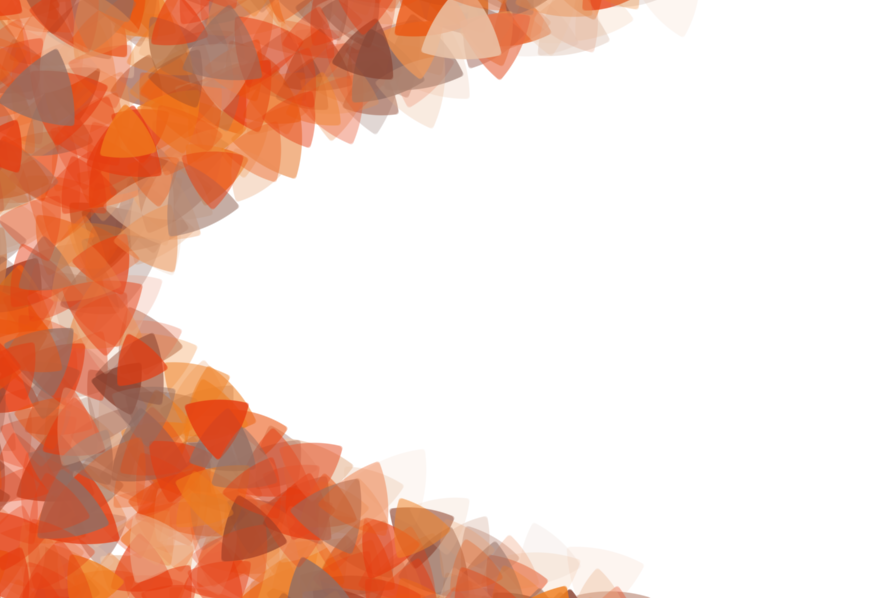
Reproduce this background procedurally as a Shadertoy shader.

```glsl
// Translucent autumn-coloured triangles heaped in a C shape around a white opening.

const int   LAYERS       = 10;
const float CELL         = 0.12;   // spacing of the scatter grid, in canvas heights
const float SIZE_MIN     = 0.032;  // centre-to-side distance of a triangle
const float SIZE_MAX     = 0.049;
const float BULGE        = 4.0;    // larger values straighten the sides
const float CORNER       = 0.006;  // softness of the corners
const float NOTCH_Y      = 0.49;   // height where the heap is narrowest
const float NOTCH_X      = 0.24;
const float ARM_LENGTH   = 0.76;   // extra width at the top and bottom
const float INSET        = 0.055;  // keeps solid triangles within the outline
const float HALO_NOTCH   = 0.05;   // reach of the pale strays
const float HALO_ARM     = 0.27;

const vec3 PAPER = vec3(1.0);
const int COLORS = 7;
const vec3 PALETTE[COLORS] = vec3[COLORS](
    vec3(0.90, 0.23, 0.06),   // red
    vec3(0.92, 0.33, 0.06),   // red orange
    vec3(0.94, 0.49, 0.11),   // orange
    vec3(0.92, 0.55, 0.29),   // apricot
    vec3(0.53, 0.25, 0.18),   // brown
    vec3(0.57, 0.43, 0.39),   // taupe
    vec3(0.92, 0.77, 0.66));  // beige

vec4 hash4(vec3 v)
{
    vec4 p = fract(v.xyzx * vec4(0.1031, 0.1030, 0.0973, 0.1099));
    p += dot(p, p.wzxy + 33.33);
    return fract((p.xxyz + p.yzzw) * p.zywx);
}

float smoothMax(float a, float b, float k)
{
    float h = max(k - abs(a - b), 0.0) / k;
    return max(a, b) + h * h * k * 0.25;
}

// 0 at the notch, 1 at the top and bottom of the canvas
float armAmount(float y)
{
    return min(abs(y - NOTCH_Y) / 0.5, 1.1);
}

// Right-hand outline of the heap
float outlineX(float y)
{
    float curve = y > NOTCH_Y ? 1.7 : 1.4;
    return NOTCH_X + ARM_LENGTH * pow(armAmount(y), curve);
}

// Triangle with bowed sides: the overlap of three large discs
float bowedTriangle(vec2 q, float size, float angle)
{
    float d = -1.0;
    for (int k = 0; k < 3; k++) {
        float a = angle + float(k) * 2.0943951;
        vec2 side = vec2(cos(a), sin(a));
        float disc = length(q + side * size * BULGE) - size * (BULGE + 1.0);
        d = smoothMax(d, disc, CORNER);
    }
    return d;
}

// Lays one triangle of the scatter over the colour below it
vec3 layTriangle(vec3 below, vec2 p, vec2 cell, vec2 shift, float layer)
{
    vec4 place = hash4(vec3(cell, layer * 7.0 + 3.0));
    vec2 center = (cell + place.xy) * CELL - shift;
    float size = mix(SIZE_MIN, SIZE_MAX, place.z);
    vec2 q = p - center;
    if (dot(q, q) > size * size * 3.6) return below;

    // Solid inside the outline, sparse and pale beyond it
    float depth = outlineX(center.y) - center.x;
    float halo = mix(HALO_NOTCH, HALO_ARM, armAmount(center.y));
    float solid = smoothstep(INSET - 0.06, INSET + 0.01, depth);
    float stray = smoothstep(-halo, INSET, depth);
    vec4 look = hash4(vec3(cell.yx + 19.0, layer * 5.0 + 41.0));
    if (look.x > mix(stray * 0.45, 1.0, solid)) return below;

    // Upper layers are more vivid; the rim is more muted
    float order = layer / float(LAYERS - 1);
    float rim = 1.0 - smoothstep(0.06, 0.22, depth);
    float pick = pow(look.y, mix(0.9, 1.9, order) - 0.35 * rim);
    int tone = min(int(pick * float(COLORS)), COLORS - 1);
    vec3 color = mix(PALETTE[COLORS - 1], PALETTE[tone], mix(0.3, 1.0, solid));

    float opacity = mix(0.28, 0.85, look.z * look.z);
    opacity *= mix(0.2 + 0.3 * stray, 1.0, solid);
    float px = 1.0 / iResolution.y;
    float d = bowedTriangle(q, size, place.w * 6.2831853);
    return mix(below, color, opacity * smoothstep(px, -px, d));
}

void mainImage(out vec4 fragColor, in vec2 fragCoord)
{
    vec2 p = fragCoord / iResolution.y;
    vec3 color = PAPER;

    // Stacked jittered grids, each checked over its neighbouring cells
    for (int i = 0; i < LAYERS; i++) {
        float layer = float(i);
        vec2 shift = hash4(vec3(layer, 11.0, 5.0)).xy * CELL;
        vec2 home = floor((p + shift) / CELL);
        for (int x = -1; x <= 1; x++)
            for (int y = -1; y <= 1; y++)
                color = layTriangle(color, p, home + vec2(x, y), shift, layer);
    }

    fragColor = vec4(color, 1.0);
}
```
